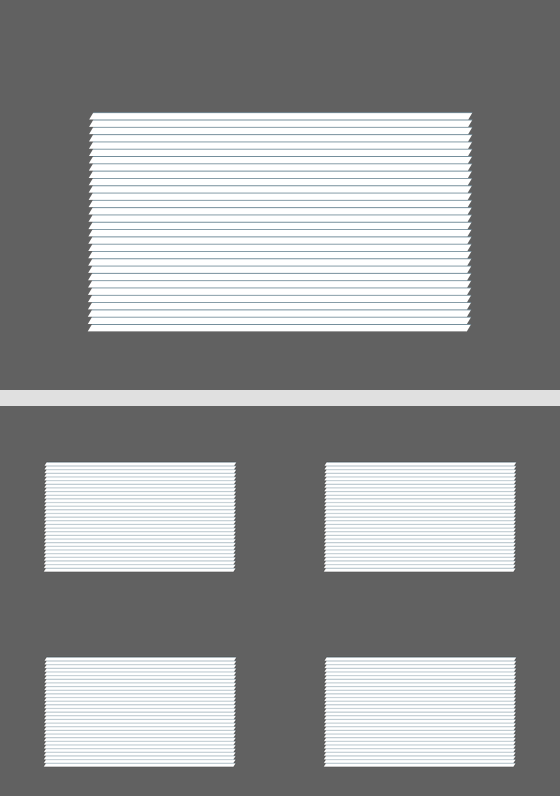
Top: one tile. Bottom: repeated 2 by 2.
This pattern is drawn by a WebGL 2 fragment shader. Its source:

```glsl
#version 300 es
precision highp float;
// A stack of thirty thin slanted white slats on a plain grey ground, each with
// a slate line along its top edge. Rows come from fract/floor of the height;
// edges are smoothed by averaging a grid of samples inside every pixel.
// The grey margin surrounds the stack, so the canvas tiles without a seam.

uniform vec2 u_resolution;
out vec4 fragColor;

const float SLATS = 30.0;

vec3 blind(vec2 p) {
    vec3 ground = vec3(0.38);
    vec3 slate = vec3(0.46, 0.56, 0.61);

    // Row index and position within the row, counted down from the top
    float q = (0.7122 - p.y) / 0.5618 * SLATS;
    float row = floor(q);
    float down = fract(q);

    // Each slat leans left; the whole stack drifts slightly left as it descends
    float left = 0.1670 - 0.0026 * row / SLATS - 0.0078 * down;
    float along = p.x - left;
    bool inside = row >= 0.0 && row < SLATS && along > 0.0 && along < 0.6770;

    vec3 slat = down < 0.125 ? slate : vec3(1.0);
    return inside ? slat : ground;
}

void main() {
    // Average 4 x 8 samples, finer vertically for the thin lines
    vec3 sum = vec3(0.0);
    for (int j = 0; j < 8; j++) {
        for (int i = 0; i < 4; i++) {
            vec2 offset = (vec2(i, j) + 0.5) / vec2(4.0, 8.0) - 0.5;
            sum += blind((gl_FragCoord.xy + offset) / u_resolution);
        }
    }
    fragColor = vec4(sum / 32.0, 1.0);
}
```
